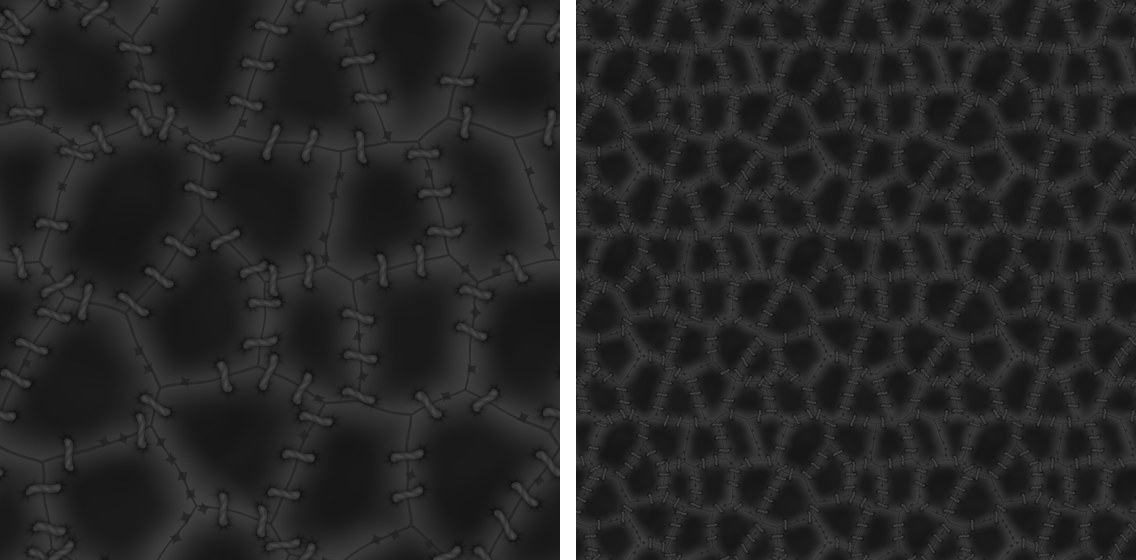
Left, the tile; right, the same tile 3 across and 3 down.
Write a WebGL 2 fragment shader that draws this texture.

```glsl
#version 300 es
precision highp float;
// Dark leather patches joined by seams, twisted rope stitches and small thorns.

uniform vec2 u_resolution;
out vec4 fragColor;

const float TAU = 6.28319;
const vec2 GRID = vec2(5.0, 4.0);   // patches per tile
const int SITES = 25;               // 5 x 5 search window
const float SPACING = 0.07;         // distance between stitches
const float HALF_LENGTH = 0.0225;
const float ROPE_RADIUS = 0.007;

vec2 hash22(vec2 p) {
    return fract(sin(vec2(dot(p, vec2(127.1, 311.7)), dot(p, vec2(269.5, 183.3)))) * 43758.5);
}

float hash11(float x) {
    return fract(sin(x * 91.35 + 4.7) * 4375.85);
}

// Wrapping clouds from layered, bent sines, roughly -1 to 1.
float clouds(vec2 p) {
    vec2 a = p * TAU;
    float sum = 0.0;
    for (float f = 2.0; f < 7.0; f++) {
        vec2 bend = 1.4 * sin((f - 1.0) * a.yx + f * vec2(1.7, 2.9));
        vec2 wave = sin(f * a + bend + f * vec2(2.3, 0.8));
        sum += wave.x * wave.y / f;
    }
    return sum;
}

// Site of a patch; the hash wraps with the tile.
vec2 siteOf(vec2 cell) {
    vec2 jitter = 0.5 + 0.72 * (hash22(mod(cell, GRID)) - 0.5);
    jitter.x += 0.5 * mod(cell.y, 2.0) - 0.25;
    return (cell + jitter) / GRID;
}

// Gap between the patches a, b and the closest other patch at point c.
float clearance(vec2 c, int a, int b, vec2 sites[SITES]) {
    float nearest = 1.0;
    for (int i = 0; i < SITES; i++) {
        if (i != a && i != b) nearest = min(nearest, distance(c, sites[i]));
    }
    return nearest - distance(c, sites[a]);
}

// Twisted rope lying along x, with puckered holes at both ends.
float drawStitch(float tone, vec2 q, float tilt, float px) {
    float s = sin(tilt), c = cos(tilt);
    q = mat2(c, -s, s, c) * q;
    q.y += 0.0022 * sin(q.x * 110.0);
    vec2 toEnd = vec2(abs(q.x) - HALF_LENGTH - 0.003, q.y);
    float ray = pow(0.5 + 0.5 * cos(atan(toEnd.y, toEnd.x) * 7.0 + tilt * 9.0), 3.0);
    float reach = length(toEnd);
    tone *= 1.0 - 0.42 * exp(-pow(reach / 0.010, 2.0));
    tone *= 1.0 - 0.35 * ray * exp(-pow(reach / 0.014, 2.0));

    float radius = ROPE_RADIUS + 0.001 * smoothstep(0.010, 0.024, abs(q.x));
    float d = length(vec2(max(abs(q.x) - HALF_LENGTH, 0.0), q.y)) - radius;
    tone *= 1.0 - 0.28 * exp(-max(d, 0.0) / 0.004);
    float bulge = sqrt(clamp(-d / radius, 0.0, 1.0));
    float strands = 0.5 + 0.5 * sin(q.x * 330.0 + q.y * 390.0);
    float rope = 0.13 + 0.10 * bulge + 0.055 * bulge * strands;
    return mix(tone, rope, smoothstep(px, -px, d));
}

// Four-pointed dark thorn.
float drawThorn(float tone, vec2 q, float turn, float px) {
    float s = sin(turn), c = cos(turn);
    q = abs(mat2(c, -s, s, c) * q);
    float d = pow(pow(q.x, 0.65) + pow(q.y, 0.65), 1.54) - 0.013;
    return mix(tone, 0.125, 0.75 * smoothstep(2.0 * px, -2.0 * px, d));
}

void main() {
    vec2 uv = gl_FragCoord.xy / u_resolution;
    float px = 0.8 / u_resolution.y;
    vec2 p = uv + 0.005 * sin(TAU * (uv.yx * vec2(3.0, 4.0) + uv * vec2(1.0, 2.0)))
                + 0.0015 * sin(TAU * uv.yx * vec2(11.0, 9.0));

    // Collect the surrounding patches and find the one below.
    vec2 sites[SITES];
    float seeds[SITES];
    int home = 0;
    float homeDist = 9.0;
    for (int i = 0; i < SITES; i++) {
        vec2 cell = floor(p * GRID) + vec2(i % 5 - 2, i / 5 - 2);
        sites[i] = siteOf(cell);
        seeds[i] = hash22(mod(cell, GRID) + 17.0).x;
        float d = distance(p, sites[i]);
        if (d < homeDist) { homeDist = d; home = i; }
    }

    // Sharp seam distance, and a rounded one for the shading.
    float seam = 1.0, sum = 0.0;
    for (int i = 0; i < SITES; i++) {
        if (i == home) continue;
        float d = dot(p - 0.5 * (sites[i] + sites[home]), normalize(sites[home] - sites[i]));
        seam = min(seam, d);
        sum += exp(-90.0 * d);
    }
    float mist = clouds(uv);
    float depth = -log(sum) / 90.0 + 0.012 * mist;
    float tone = 0.248 - 0.152 * smoothstep(-0.025, 0.07, depth) + 0.012 * clouds(uv.yx + 0.37);
    float lineWidth = 0.0022 + 0.0008 * mist;
    tone = mix(tone, 0.135, 0.75 * smoothstep(px, -px, seam - lineWidth));

    // Stitches and thorns on each seam between two close patches.
    for (int a = 0; a < SITES; a++) {
        if (distance(p, sites[a]) - homeDist > 0.11) continue;
        for (int b = a + 1; b < SITES; b++) {
            if (distance(p, sites[b]) - homeDist > 0.11) continue;
            vec2 middle = 0.5 * (sites[a] + sites[b]);
            vec2 across = normalize(sites[b] - sites[a]);
            vec2 along = vec2(-across.y, across.x);
            vec2 q = vec2(dot(p - middle, across), dot(p - middle, along));
            if (abs(q.x) > 0.06) continue;
            float seed = fract(seeds[a] * 3.0 + seeds[b] * 5.0);
            float shift = (seed - 0.5) * SPACING;
            for (int kind = 0; kind < 2; kind++) {
                float start = shift + 0.5 * SPACING * float(kind);
                float slot = floor((q.y - start) / SPACING + 0.5);
                float offset = slot * SPACING + start;
                float dice = hash11(seed * 7.0 + slot * 1.37 + float(kind) * 3.1);
                float room = clearance(middle + along * offset, a, b, sites);
                vec2 local = q - vec2(0.0, offset);
                bool stitched = kind == 0 && dice > 0.14 && seed > 0.1;
                if (stitched && room > 0.018) {
                    float lean = (seed > 0.5 ? 1.0 : -1.0) * (0.08 + 0.32 * dice);
                    tone = drawStitch(tone, local, lean, px);
                } else if (!stitched && room > 0.008 && (kind == 0 || dice < 0.3)) {
                    local.x += 0.012 * (hash11(dice) - 0.5);
                    tone = drawThorn(tone, local, dice * 9.0, px);
                }
            }
        }
    }
    fragColor = vec4(vec3(tone), 1.0);
}
```
